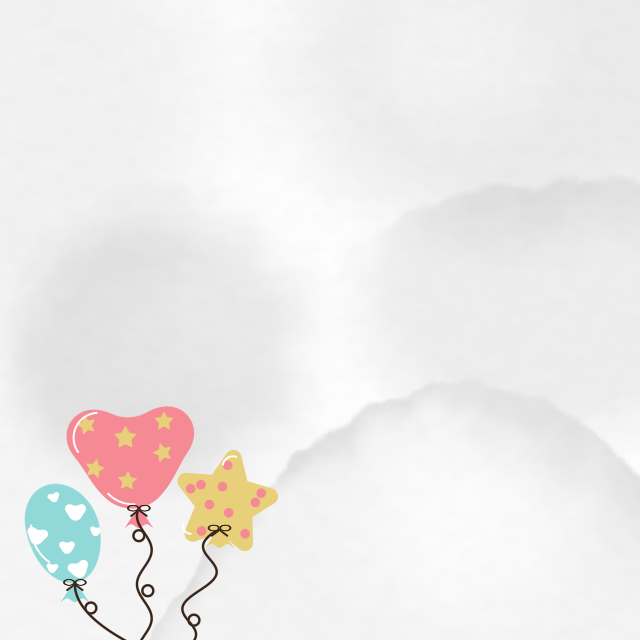
A three.js fragment shader for this background:

```glsl
varying vec2 vUv;

const float PI = 3.14159;
const float EDGE = 0.0011;
const float LINE = 0.0019;
const float GRAIN = 0.022;
const float RAGGED = 0.07;
const vec3 PINK = vec3(0.96, 0.54, 0.58);
const vec3 TEAL = vec3(0.57, 0.85, 0.85);
const vec3 GOLD = vec3(0.91, 0.81, 0.48);
const vec3 BROWN = vec3(0.22, 0.14, 0.1);
const vec2 HEART_AT = vec2(0.205, 0.29);
const vec2 EGG_AT = vec2(0.0977, 0.176);
const vec2 STAR_AT = vec2(0.352, 0.215);
const vec2 HEART_KNOT = vec2(0.217, 0.203);
const vec2 EGG_KNOT = vec2(0.117, 0.087);
const vec2 STAR_KNOT = vec2(0.343, 0.172);

// Gradient noise
vec2 polar(float a) { return vec2(cos(a), sin(a)); }
float corner(vec2 i, vec2 f, vec2 o) {
  float h = fract(sin(dot(i + o, vec2(127.1, 311.7))) * 43758.5);
  return dot(polar(2.0 * PI * h), f - o);
}
float noise(vec2 p) {
  vec2 i = floor(p), f = p - i, u = f * f * (3.0 - 2.0 * f), r = vec2(1, 0);
  return mix(mix(corner(i, f, r.yy), corner(i, f, r), u.x),
    mix(corner(i, f, r.yx), corner(i, f, r.xx), u.x), u.y);
}
float fbm(vec2 p) {
  float sum = 0.0, amp = 0.5;
  for (int i = 0; i < 5; i++) {
    sum += amp * noise(p);
    p = mat2(1.6, 1.2, -1.2, 1.6) * p + 3.7;
    amp *= 0.5;
  }
  return sum;
}

// Shapes
vec2 spin(vec2 p, float a) { return mat2(cos(a), -sin(a), sin(a), cos(a)) * p; }
float segment(vec2 p, vec2 a, vec2 b) {
  vec2 e = b - a;
  return length(p - a - e * clamp(dot(p - a, e) / dot(e, e), 0.0, 1.0));
}
float heart(vec2 p, float size) {
  p /= size;
  vec2 lobe = vec2(0.6, 0.32), tip = vec2(0, -0.253);
  float a = segment(p, lobe, tip), b = segment(vec2(-p.x, p.y), lobe, tip);
  float h = max(0.77 - abs(a - b), 0.0);
  return (min(a, b) - h * h / 3.08 - 0.42) * size;
}
float star(vec2 p, float outer, float inner) {
  float a = abs(mod(atan(p.x, p.y) + PI * 0.2, PI * 0.4) - PI * 0.2);
  vec2 tip = vec2(0, outer), valley = inner * polar(PI * 0.3);
  vec2 q = length(p) * vec2(sin(a), cos(a)), e = valley - tip, w = q - tip;
  return segment(q, tip, valley) * sign(e.x * w.y - e.y * w.x);
}
float arc(vec2 p, float r, float mid, float spread) {
  float a = mod(atan(p.y, p.x) - mid + PI, 2.0 * PI) - PI;
  return length(p - r * polar(clamp(a, -spread, spread) + mid)) - LINE * 0.8;
}
float skirt(vec2 p) {
  float hem = abs(p.y + 0.012) - 0.013 - 0.003 * cos(p.x * 260.0);
  return max(abs(p.x) - 0.004 + 0.65 * p.y, hem);
}
float bow(vec2 p) {
  p.x = abs(p.x);
  float loop = abs(length((p - vec2(0.009, 0.003)) * vec2(1, 1.8)) - 0.008);
  return min(loop, segment(p, vec2(0), vec2(0.012, -0.009))) - LINE * 0.8;
}
// Sway is amplitude, frequency, phase
float cord(vec2 p, float lean, float bend, vec3 sway) {
  float t = -p.y, a = sway.y * t + sway.z;
  float slope = lean + 2.0 * bend * t + sway.x * sway.y * cos(a);
  float off = p.x - (lean + bend * t) * t - sway.x * sin(a);
  return max(abs(off) / sqrt(1.0 + slope * slope) - LINE, -t);
}
float curl(vec2 p, float x, float y) { return abs(distance(p, vec2(x, y)) - 0.0085) - LINE; }
void paint(inout vec3 c, vec3 ink, float d) { c = mix(c, ink, smoothstep(EDGE, -EDGE, d)); }

// Grey watercolour
float wash(vec2 p, float x, float y, vec2 size, float soft) {
  return 1.0 - smoothstep(1.0 - soft, 1.0 + soft, length((p - vec2(x, y)) / size));
}
float paper(vec2 p) {
  vec2 q = p + RAGGED * vec2(fbm(p * 7.0), fbm(p * 7.0 + 19.0));
  float tone = 0.988 - 0.045 * wash(q, 0.05, 0.83, vec2(0.27, 0.34), 0.45);
  tone -= 0.07 * wash(q, 0.83, 0.9, vec2(0.38, 0.25), 0.35);
  tone += 0.03 * wash(q, 0.7, 0.92, vec2(0.13, 0.11), 0.9);
  tone -= 0.075 * wash(q, 0.25, 0.46, vec2(0.22, 0.21), 0.3);
  tone -= 0.03 * wash(q, 0.1, 0.14, vec2(0.34, 0.32), 0.4);
  float shelf = 0.712 - 0.9 * pow(max(0.76 - q.x, 0.0), 1.5) - q.y;
  tone -= 0.06 * wash(q, 0.87, 0.54, vec2(0.3, 0.23), 0.3) * smoothstep(-0.006, 0.012, shelf);
  // Pigment under the lower ridge
  float depth = 0.405 - 1.7 * (p.x - 0.72) * (p.x - 0.72) - p.y + 0.05 * fbm(p * 14.0);
  float fall = max(depth + 0.12 * fbm(p * 8.0 + 5.0), 0.0) / (0.05 + 0.07 * smoothstep(0.6, 0.9, p.x));
  float pool = 0.952 + 0.03 * wash(q, 0.73, 0.2, vec2(0.15), 0.8) - 0.07 * exp(-fall * fall);
  tone = mix(tone, pool, smoothstep(-0.003, 0.012, depth));
  return min(tone + GRAIN * fbm(p * vec2(32, 45)), 0.995);
}

void main() {
  vec2 p = vUv, e = p - EGG_AT, s = p - STAR_AT;
  vec2 hk = p - HEART_KNOT, ek = p - EGG_KNOT, sk = p - STAR_KNOT;
  vec3 c = vec3(paper(p));
  // Balloons
  vec2 egg = vec2(e.x + 0.16 * e.y, e.y) / vec2(0.058, e.y > 0.0 ? 0.068 : 0.087);
  float eggBody = (length(egg) - 1.0) * 0.058;
  float heartBody = heart(spin(p - HEART_AT, 0.045), 0.0977);
  float starBody = star(spin(s, -0.18), 0.07, 0.033) - 0.013;
  paint(c, PINK, min(heartBody, skirt(hk)));
  paint(c, TEAL, min(eggBody, skirt(ek)));
  paint(c, GOLD, min(starBody, skirt(sk)));
  // Scattered stars, hearts and dots
  float stars = star(p - vec2(0.196, 0.316), 0.017, 0.009), dots = 1.0;
  float hearts = heart(e + vec2(-0.007, 0.031), 0.012);
  for (int n = 0; n < 6; n++) {
    float i = float(n), turn = 0.4 * PI * i, tilt = 0.3 * sin(i * 2.0), flip = cos(PI * i);
    if (n < 5) {
      float a = 1.13 + turn - 0.5 * cos(2.2 * i) * exp(-0.5 * i);
      vec2 at = vec2(0.195, 0.297) + (0.0625 + 0.014 * cos(1.2 * i - 0.3)) * polar(a);
      stars = min(stars, star(spin(p - at, tilt), 0.014, 0.007));
      vec2 dot2 = (0.036 + 0.011 * flip - 0.03 * step(3.5, i)) * polar(turn + 0.49 * sin(PI * 0.5 * i));
      dots = min(dots, min(length(s - 0.058 * polar(0.25 + turn)), distance(s, dot2)) - 0.0075);
    }
    vec2 spot = vec2(0.046, 0.062) * polar(PI / 3.0 * (i + 1.0) - 0.3 * tilt) * (n < 1 ? 0.62 : 1.0);
    hearts = min(hearts, heart(spin(e - spot - vec2(0.006, -0.009), tilt), 0.0125 + 0.0035 * flip));
  }
  paint(c, GOLD, max(stars - 0.001, heartBody));
  paint(c, vec3(1), max(hearts, eggBody));
  paint(c, PINK, max(dots, starBody));
  // Shine
  float shine = min(arc(p - vec2(0.154, 0.316), 0.039, 2.7, 1.05), arc(p - vec2(0.208, 0.266), 0.054, 4.33, 0.42));
  shine = min(shine, arc(e - vec2(0.017, 0), 0.066, 3.6, 0.5));
  shine = min(shine, arc(p - vec2(0.364, 0.271), 0.016, 2.1, 0.85));
  paint(c, vec3(1), min(shine, arc(p - vec2(0.298, 0.178), 0.012, 3.8, 0.9)));
  // Cords, curls and bows
  float ink = min(cord(hk - vec2(0.0085, 0), 0.0, 0.0, vec3(0.0115, 58.8, -2.1)), cord(ek, 0.0, 10.2, vec3(0)));
  ink = min(ink, cord(sk, -0.33, 0.0, vec3(-0.018, 64.3, 0.2)));
  ink = min(ink, min(curl(p, 0.217, 0.163), curl(p, 0.231, 0.077)));
  ink = min(ink, min(curl(p, 0.142, 0.05), curl(p, 0.303, 0.031)));
  paint(c, BROWN, min(min(ink, bow(hk)), min(bow(ek), bow(sk))));
  gl_FragColor = vec4(c, 1);
}
```
